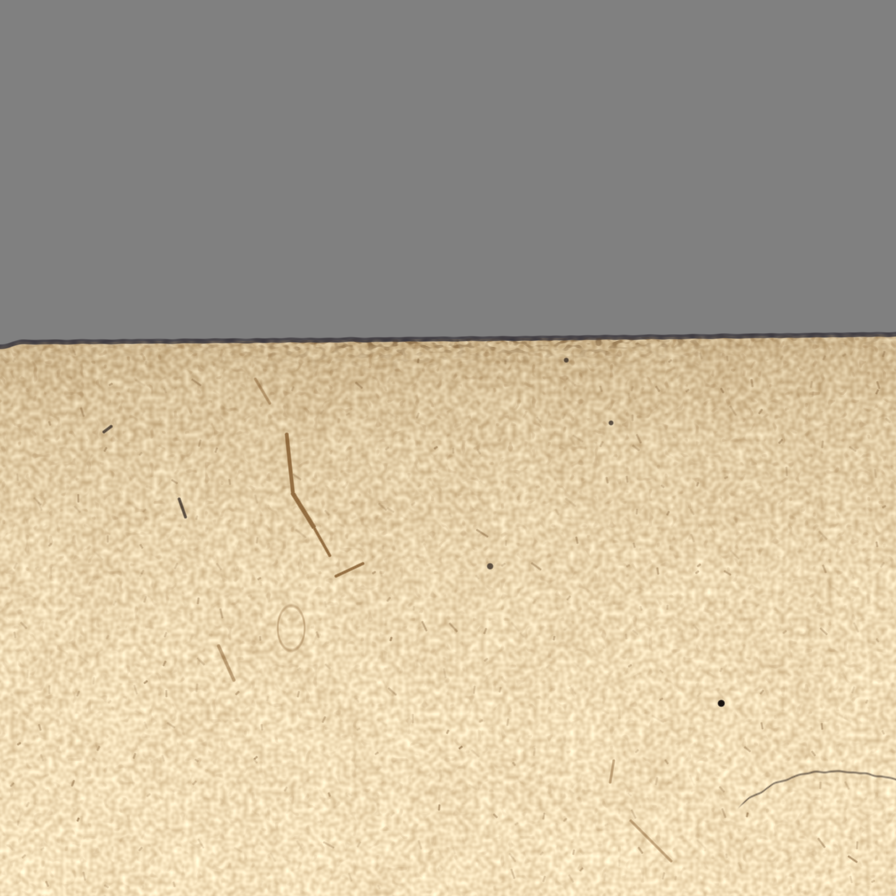
A Shadertoy shader for this texture:

```glsl
const vec3 BACKDROP = vec3(0.503);
const vec3 PAPER_LIGHT = vec3(0.965, 0.888, 0.738);
const vec3 PAPER_SHADE = vec3(0.815, 0.722, 0.565);
const vec3 EDGE_INK = vec3(0.25, 0.235, 0.255);
const vec3 BROWN = vec3(0.52, 0.36, 0.18);
const vec3 DARK = vec3(0.17, 0.13, 0.11);
const float EDGE_HALF_WIDTH = 0.0026;
const float SHADE_FALLOFF = 4.6;
const float GRAIN_SCALE = 170.0;
const float GRAIN_AMOUNT = 0.11;
const float MOTTLE_AMOUNT = 0.035;
const float SPECK_AMOUNT = 0.30;

vec2 hash2(vec2 p) {
    vec3 q = fract(vec3(p.xyx) * vec3(0.1031, 0.1030, 0.0973));
    q += dot(q, q.yzx + 33.33);
    return fract((q.xx + q.yz) * q.zy);
}

float cornerGradient(vec2 cell, vec2 offset) {
    float angle = 6.2832 * hash2(cell).x;
    return dot(vec2(cos(angle), sin(angle)), offset);
}

// Gradient noise, roughly -1 to 1
float noise(vec2 p) {
    vec2 i = floor(p), f = p - i;
    vec2 u = f * f * f * (f * (f * 6.0 - 15.0) + 10.0);
    vec2 e = vec2(1.0, 0.0);
    float low = mix(cornerGradient(i, f), cornerGradient(i + e, f - e), u.x);
    float high = mix(cornerGradient(i + e.yx, f - e.yx), cornerGradient(i + 1.0, f - 1.0), u.x);
    return 1.5 * mix(low, high, u.y);
}

float fbm(vec2 p) {
    float sum = 0.0, gain = 0.6;
    for (int i = 0; i < 3; i++) {
        sum += gain * noise(p);
        p = p * 2.03 + 17.1;
        gain *= 0.5;
    }
    return sum;
}

float segmentDistance(vec2 p, vec2 a, vec2 b) {
    vec2 pa = p - a, ba = b - a;
    return length(pa - ba * clamp(dot(pa, ba) / dot(ba, ba), 0.0, 1.0));
}

float stroke(float dist, float halfWidth) {
    float soft = max(0.0012, 0.8 / iResolution.y);
    return 1.0 - smoothstep(halfWidth - soft, halfWidth + soft, dist);
}

float fibre(vec2 p, vec2 a, vec2 b, float halfWidth) {
    return stroke(segmentDistance(p, a, b), halfWidth);
}

// One short, steep fleck per cell, most of them faint
float flecks(vec2 p, float cells, float seed) {
    vec2 id = floor(p * cells);
    vec2 a = hash2(id + seed), b = hash2(id + seed + 41.7);
    vec2 centre = (id + 0.25 + 0.5 * a) / cells;
    float angle = 1.57 + 2.2 * (b.x - 0.5);
    vec2 reach = vec2(cos(angle), sin(angle)) * mix(0.001, 0.007, a.y * b.x);
    return fibre(p, centre - reach, centre + reach, 0.0011) * b.y * b.y * b.y;
}

float edgeHeight(float x) {
    float height = 0.6180 + 0.0055 * x + 0.0035 * x * x;
    height -= 0.005 * (1.0 - smoothstep(0.0, 0.025, x));
    return height + 0.0008 * noise(vec2(x * 60.0, 3.0));
}

vec3 paper(vec2 p, float depth) {
    float tone = 1.0 - exp(-SHADE_FALLOFF * max(depth, 0.0));
    vec3 col = mix(PAPER_SHADE, PAPER_LIGHT, tone);
    col += MOTTLE_AMOUNT * fbm(p * 13.0) * vec3(0.8, 1.0, 1.1);

    // Fine grain and small brown pits
    float grain = noise(p * GRAIN_SCALE) + 0.6 * noise(p * GRAIN_SCALE * 0.53 + 9.0);
    col += GRAIN_AMOUNT * grain * vec3(0.75, 0.9, 1.0);
    float pits = smoothstep(0.35, 0.85, noise(p * 115.0 + 31.0));
    col = mix(col, BROWN, SPECK_AMOUNT * pits * mix(0.9, 0.4, tone));

    // Dirt gathered beneath the edge
    float rim = exp(-max(depth, 0.0) * 75.0);
    float middle = smoothstep(0.2, 0.4, p.x) * (1.0 - smoothstep(0.65, 0.85, p.x));
    float dirt = smoothstep(-0.1, 0.6, noise(p * vec2(110.0, 190.0) + 5.0));
    col = mix(col, BROWN * 0.8, rim * dirt * (0.25 + 0.5 * middle));

    // Scattered flecks
    float scatter = 0.55 * flecks(p, 15.0, 3.0) + 0.4 * flecks(p, 29.0, 19.0);
    col = mix(col, BROWN * 0.85, scatter);

    // Bent fibre with its offshoot
    vec2 bend = vec2(0.327, 0.449);
    float bold = fibre(p, vec2(0.320, 0.515), bend, 0.0021);
    bold = max(bold, fibre(p, bend, vec2(0.350, 0.412), 0.0024));
    bold = max(bold, fibre(p, vec2(0.350, 0.412), vec2(0.368, 0.380), 0.0016));
    bold = max(bold, fibre(p, vec2(0.375, 0.357), vec2(0.405, 0.371), 0.0016));
    col = mix(col, BROWN, 0.85 * bold);

    // Faint strands and a small loop
    float faint = fibre(p, vec2(0.285, 0.577), vec2(0.301, 0.550), 0.0015);
    faint = max(faint, fibre(p, vec2(0.244, 0.279), vec2(0.261, 0.241), 0.0018));
    faint = max(faint, fibre(p, vec2(0.704, 0.084), vec2(0.749, 0.039), 0.0014));
    faint = max(faint, fibre(p, vec2(0.685, 0.151), vec2(0.681, 0.127), 0.0014));
    vec2 ring = (p - vec2(0.325, 0.299)) / vec2(0.015, 0.025);
    faint = max(faint, 0.7 * stroke(abs(length(ring) - 1.0) * 0.018, 0.0012));
    col = mix(col, BROWN, 0.5 * faint);

    // Arched hair and dark marks
    float bow = p.x < 0.925 ? 3.9 : 1.6;
    float arch = 0.139 - bow * pow(abs(p.x - 0.925), 2.0) + 0.002 * noise(vec2(p.x * 70.0, 1.0));
    float hair = stroke(abs(p.y - arch) * 0.85, 0.0009) * smoothstep(0.822, 0.832, p.x);
    float marks = fibre(p, vec2(0.200, 0.443), vec2(0.207, 0.423), 0.0016);
    marks = max(marks, fibre(p, vec2(0.116, 0.518), vec2(0.124, 0.524), 0.0016));
    marks = max(marks, stroke(length(p - vec2(0.547, 0.368)), 0.0034));
    marks = max(marks, stroke(length(p - vec2(0.682, 0.528)), 0.0026));
    marks = max(marks, stroke(length(p - vec2(0.632, 0.598)), 0.0026));
    col = mix(col, DARK, max(0.55 * hair, 0.75 * marks));
    return mix(col, DARK * 0.5, stroke(length(p - vec2(0.805, 0.215)), 0.0038));
}

void mainImage(out vec4 fragColor, in vec2 fragCoord) {
    vec2 p = fragCoord / iResolution.xy;
    float depth = edgeHeight(p.x) - p.y;
    float soft = 0.8 / iResolution.y;
    vec3 col = mix(BACKDROP, paper(p, depth), smoothstep(-soft, soft, depth));
    float wear = 0.88 + 0.2 * noise(p * vec2(90.0, 120.0));
    col = mix(col, EDGE_INK, wear * stroke(abs(depth), EDGE_HALF_WIDTH));
    fragColor = vec4(clamp(col, 0.0, 1.0), 1.0);
}
```
